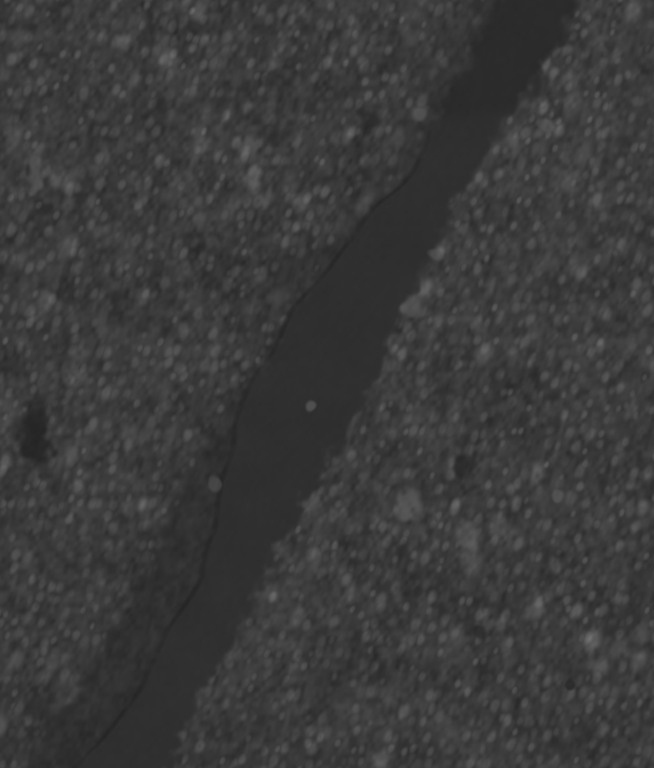
This texture is drawn by a WebGL 2 fragment shader. Its source:

```glsl
#version 300 es
precision highp float;
// Grey asphalt with a smooth, dark tar seam running diagonally across it.
// Gravel is layered value noise plus scattered soft stones; the seam follows
// interpolated edge positions, roughened by noise, with a thin crack inside.
uniform vec2 u_resolution;
out vec4 fragColor;

float hash(vec2 p) {
  return fract(sin(dot(p, vec2(127.1, 311.7))) * 43758.5453);
}

float noise(vec2 p) {
  vec2 i = floor(p), f = fract(p);
  f = f * f * (3.0 - 2.0 * f);
  return mix(mix(hash(i), hash(i + vec2(1, 0)), f.x),
             mix(hash(i + vec2(0, 1)), hash(i + vec2(1, 1)), f.x), f.y);
}

// Soft stones of random place, size and brightness, one per cell
float stones(vec2 q, float rarity) {
  vec2 cell = floor(q);
  float best = 0.0;
  for (int j = -1; j <= 1; j++) {
    for (int i = -1; i <= 1; i++) {
      vec2 c = cell + vec2(i, j);
      vec2 centre = c + 0.15 + 0.7 * vec2(hash(c), hash(c + 19.3));
      float radius = mix(0.35, 0.75, hash(c + 41.7));
      float glow = pow(hash(c + 73.1), rarity);
      best = max(best, glow * (1.0 - smoothstep(0.25 * radius, radius, length(q - centre))));
    }
  }
  return best;
}

// Elliptical spot with a ragged, soft rim
float spot(vec2 p, vec2 centre, vec2 size) {
  float d = length((p - centre) / size) + 0.6 * (noise(p * 95.0) - 0.5);
  return 1.0 - smoothstep(0.45, 1.15, d);
}

// Left edge, crack and right edge of the seam at height y
vec3 seamAt(float y) {
  vec3 knots[9] = vec3[9](
    vec3(0.033, 0.100, 0.224), vec3(0.107, 0.195, 0.280), vec3(0.189, 0.268, 0.341),
    vec3(0.235, 0.290, 0.414), vec3(0.322, 0.330, 0.486), vec3(0.393, 0.398, 0.538),
    vec3(0.505, 0.512, 0.605), vec3(0.577, 0.590, 0.690), vec3(0.645, 0.660, 0.753));
  float t = clamp(y, 0.0, 0.9999) * 8.0;
  int k = int(t);
  return mix(knots[k], knots[k + 1], fract(t));
}

void main() {
  vec2 p = gl_FragCoord.xy / u_resolution.y;
  vec2 q = vec2(p.x - 0.25 * p.y, p.y * 0.72);  // slanted, upright grain

  // Gravel
  float fine = noise(q * 190.0 + 7.0) - 0.5;
  float medium = noise(q * 95.0) - 0.5;
  float broad = noise(p * 24.0 + 3.0) - 0.5;
  float grey = 0.222 + 0.055 * fine + 0.055 * medium + 0.03 * broad;
  grey += 0.095 * stones(q * 78.0, 1.8) + 0.13 * stones(q * 46.0 + 5.0, 9.0);
  grey += 0.012 * smoothstep(0.3, 0.9, p.y) * smoothstep(0.3, 0.8, p.x);

  // Holes in the gravel
  float holes = spot(p, vec2(0.044, 0.427), vec2(0.028, 0.050));
  holes = max(holes, 0.8 * spot(p, vec2(0.602, 0.394), vec2(0.014, 0.020)));
  holes = max(holes, 0.7 * spot(p, vec2(0.482, 0.845), vec2(0.018, 0.018)));
  holes = max(holes, 0.7 * spot(p, vec2(0.625, 0.176), vec2(0.010, 0.014)));
  holes = max(holes, 0.8 * spot(p, vec2(0.742, 0.111), vec2(0.007, 0.010)));
  holes = max(holes, 0.4 * spot(p, vec2(0.358, 0.830), vec2(0.028, 0.020)));
  grey = mix(grey, 0.155 + 0.02 * fine, holes);

  // Larger pale stones
  float pale = spot(p, vec2(0.046, 0.776), vec2(0.012, 0.036));
  pale = max(pale, spot(p, vec2(0.531, 0.342), vec2(0.018, 0.024)));
  pale = max(pale, spot(p, vec2(0.610, 0.301), vec2(0.016, 0.024)));
  pale = max(pale, 0.7 * spot(p, vec2(0.650, 0.318), vec2(0.020, 0.018)));
  pale = max(pale, spot(p, vec2(0.725, 0.355), vec2(0.010, 0.010)));
  pale = max(pale, spot(p, vec2(0.710, 0.836), vec2(0.012, 0.011)));
  grey = mix(grey, 0.345 + 0.04 * fine, 0.75 * pale);

  // Sooty skirt on the left of the seam
  vec3 seam = seamAt(p.y);
  float wobble = 0.022 * (noise(p * 34.0) - 0.5) + 0.016 * (noise(p * 90.0) - 0.5);
  float fromLeft = p.x - seam.x + wobble;
  float fromRight = seam.z - p.x + wobble;
  float skirt = smoothstep(-0.10, 0.0, fromLeft) * smoothstep(-0.01, 0.01, fromRight);
  grey = mix(grey, 0.185 + 0.35 * (grey - 0.222), skirt * mix(0.25, 0.6, smoothstep(0.5, 0.75, p.y)));

  // Tar, darker at the top and dustier left of the crack
  float tar = 0.183 + 0.008 * broad + 0.006 * fine;
  tar -= 0.016 * smoothstep(0.835, 0.86, p.y + 0.15 * (0.6 - p.x));
  float crackX = seam.y + 0.018 * (noise(vec2(p.y * 22.0, 4.0)) - 0.5);
  float dusty = 1.0 - smoothstep(-0.01, 0.01, p.x - crackX);
  tar += dusty * (0.004 + 0.035 * medium + 0.025 * fine);
  float cover = smoothstep(-0.012, 0.014, fromLeft) * smoothstep(-0.007, 0.011, fromRight);
  grey = mix(grey, tar, 0.96 * cover);

  // Crack line, fading out towards the top
  float crack = 1.0 - smoothstep(0.001, 0.006, abs(p.x - crackX));
  crack *= (1.0 - smoothstep(0.76, 0.84, p.y)) * (0.5 + 0.5 * noise(p * 30.0));
  grey -= 0.032 * crack;

  // Pale chips lying on the seam and along its rim
  float chips = spot(p, vec2(0.404, 0.471), vec2(0.008, 0.009));
  chips = max(chips, 0.7 * spot(p, vec2(0.280, 0.369), vec2(0.009, 0.013)));
  chips = max(chips, spot(p, vec2(0.547, 0.853), vec2(0.013, 0.010)));
  chips = max(chips, 0.9 * spot(p, vec2(0.538, 0.602), vec2(0.015, 0.017)));
  chips = max(chips, 0.9 * spot(p, vec2(0.568, 0.667), vec2(0.012, 0.010)));
  grey = mix(grey, 0.34, 0.8 * chips);

  fragColor = vec4(vec3(clamp(grey, 0.12, 0.46)), 1.0);
}
```
